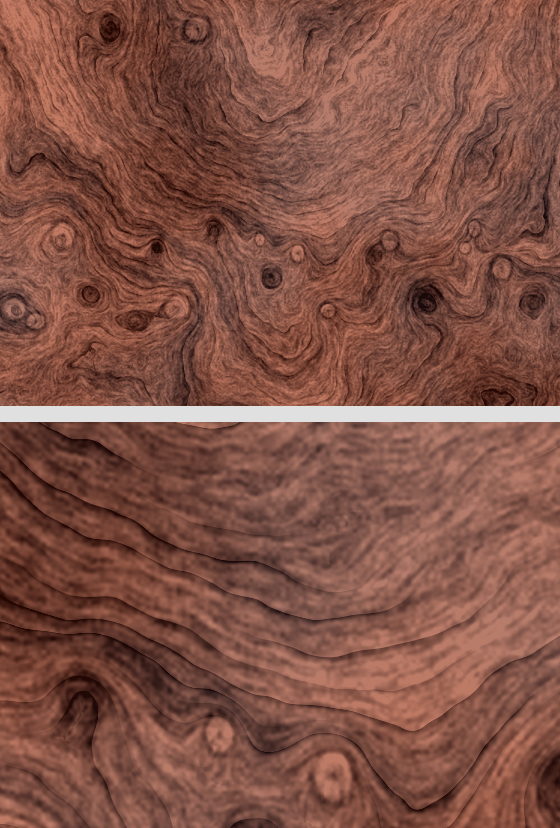
Top, the full canvas; bottom, a detail of the centre.
Give the GLSL for this texture, as a Shadertoy shader.

```glsl
#define DARK vec3(0.305, 0.170, 0.143)
#define PALE vec3(0.65, 0.42, 0.352)
#define WARMTH vec3(0.028, -0.005, -0.020)
#define BURL_KNOTS 19
#define TOP_KNOTS 2
#define RING_RATE 17.0
#define PORE_RATE 235.0
#define PORE_STEP 0.0025
#define BASE_TONE 0.60

float hash(vec2 p) {
    vec3 q = fract(p.xyx * vec3(0.1031, 0.1030, 0.0973));
    q += dot(q, q.yzx + 33.33);
    return fract((q.x + q.y) * q.z);
}

float noise(vec2 p) {
    vec2 i = floor(p), f = fract(p);
    f = f * f * (3.0 - 2.0 * f);
    return mix(mix(hash(i), hash(i + vec2(1, 0)), f.x),
               mix(hash(i + vec2(0, 1)), hash(i + vec2(1, 1)), f.x), f.y);
}

float fbm(vec2 p) {
    float sum = 0.0, amp = 0.54;
    for (int i = 0; i < 4; i++) {
        sum += amp * noise(p);
        p = mat2(1.6, 1.2, -1.2, 1.6) * p + 7.3;
        amp *= 0.46;
    }
    return sum;
}

// x: growth height whose contours are the rings, y: tone added by knots
vec2 growth(vec2 p) {
    vec2 q = p + 0.10 * (vec2(fbm(p * 3.5), fbm(p * 3.5 + 17.0)) - 0.5);

    // Grain fans out upward and lies flatter below
    float fan = sqrt((q.x - 0.65) * (q.x - 0.65) + 0.003);
    float height = 1.6 * fan * (0.3 + q.y) - 1.7 * q.y;
    height += 0.75 * fbm(q * 2.7 + 4.0) + 0.010 * noise(p * 60.0);

    // Knots: a burl band across the lower half, a few eyes at the top
    float tone = 0.0;
    for (int i = 0; i < BURL_KNOTS + TOP_KNOTS; i++) {
        float n = float(i);
        float a = hash(vec2(n, 3.7)), b = hash(vec2(n, 9.1)), c = hash(vec2(n, 21.3));
        vec2 center = vec2((n + a) * 1.36 / float(BURL_KNOTS), 0.33 + 0.26 * (b - 0.5));
        float radius = mix(0.032, 0.070, c * c);
        if (i >= BURL_KNOTS) {
            center = vec2(0.28 + 0.21 * (n - float(BURL_KNOTS)), 0.93);
            radius = 0.06;
        }
        vec2 v = mix(p, q, 0.35) - center;
        v.x *= mix(0.9, 1.35, b);
        float d = length(v) / radius;
        height += 5.5 * radius / (1.0 + d * d);

        float kind = hash(vec2(n, 40.9));
        float disc = 1.0 - smoothstep(0.40, 0.50, d);
        tone += disc * (kind < 0.6 ? 0.26 : -0.45);
        tone -= 0.45 * exp(-90.0 * (d - 0.55) * (d - 0.55));
        tone -= 0.6 * exp(-90.0 * d * d);
        tone -= 0.40 * (kind - 0.2) * exp(-0.35 * d * d);
    }
    return vec2(height, tone);
}

void mainImage(out vec4 fragColor, in vec2 fragCoord) {
    vec2 p = fragCoord / iResolution.y;
    float e = 0.004;
    vec2 wood = growth(p);
    vec2 slope = vec2(growth(p + vec2(e, 0)).x, growth(p + vec2(0, e)).x) - wood.x;
    vec2 along = vec2(-slope.y, slope.x) / (length(slope) + 1e-5);
    float h = wood.x;

    // Soft bands and fine streaks following the rings
    float band = noise(vec2(h * 9.0, p.x * 2.0 + p.y));
    float streak = noise(vec2(h * 46.0, p.x * 5.0 - p.y * 4.0));
    float patches = fbm(p * vec2(2.4, 3.6) + 31.0);

    // Thin dark ring edges that come and go, sharp on one side
    float v = h * RING_RATE + 1.2 * noise(vec2(h * 5.0, 2.0));
    float f = fract(v);
    float edge = clamp(length(slope) / e * RING_RATE / iResolution.y, 0.03, 0.4);
    float line = exp(-7.0 * f) * smoothstep(0.0, edge, f);
    line *= smoothstep(0.3, 0.65, noise(p * 6.0 + floor(v) * 3.1));

    // Pores drawn out along the grain
    float pores = 0.0;
    for (int i = -3; i <= 3; i++)
        pores += noise((p + along * PORE_STEP * float(i)) * PORE_RATE);
    pores = pores / 7.0 - 0.5;
    float speckle = noise(p * PORE_RATE * 1.15 + 50.0) - 0.5;

    float tone = BASE_TONE + wood.y
        + 0.72 * (band - 0.5) + 0.50 * (streak - 0.5) + 1.45 * (patches - 0.48)
        + 1.35 * pores + 0.36 * speckle - 1.0 * line;
    tone = clamp(tone, -0.55, 1.25);

    // Warm and greyish stretches
    float hue = clamp(6.0 * (fbm(p * 3.5 + 60.0) - 0.48) + 1.5 * (band - 0.5), -1.0, 1.0);
    vec3 color = mix(DARK, PALE, tone) + WARMTH * hue;
    fragColor = vec4(clamp(color, 0.0, 1.0), 1.0);
}
```
